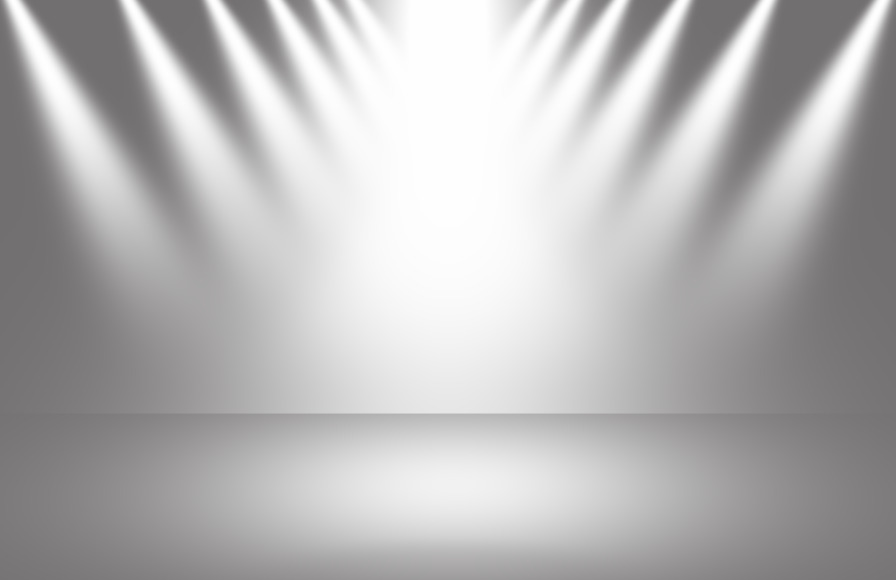
Write a Shadertoy shader that draws this background.

```glsl
const vec3 WALL_GREY = vec3(0.445, 0.435, 0.440);
const vec3 LIGHT = vec3(0.995);
const float HORIZON = 0.287;
const int BEAM_PAIRS = 6;

float gaussian(vec2 offset, vec2 spread) {
    vec2 q = offset / spread;
    return exp(-dot(q, q));
}

// Adds light without exceeding full brightness
float screenBlend(float base, float added) {
    return 1.0 - (1.0 - base) * (1.0 - clamp(added, 0.0, 1.0));
}

// A widening cone that leans inward and fades with depth below the lamp
float spotBeam(float x, float depth, float lampX, float lean) {
    float axis = lampX - lean * depth;
    float halfWidth = 0.016 + 0.17 * depth;
    float across = abs(x - axis) / halfWidth;
    float fade = 1.0 - smoothstep(0.12, 0.70, depth);
    return fade * exp(-pow(across, 2.6));
}

// Mirrored rows of lamps, spaced closer toward the middle
float beamFan(float x, float depth) {
    float light = 0.0;
    float lampX = 0.75;
    for (int i = 0; i < BEAM_PAIRS; i++) {
        float lean = 0.50 + 0.02 * float(i);
        light = screenBlend(light, spotBeam(x, depth, lampX, lean));
        light = screenBlend(light, spotBeam(-x, depth, lampX, lean));
        lampX *= 0.735;
    }
    return light;
}

float wallLight(float x, float depth) {
    float spread = 0.17 + 0.38 * depth;
    float strength = mix(1.15, 0.84, depth / 0.7);
    float glow = strength * gaussian(vec2(x, 0.0), vec2(spread, 1.0));
    return screenBlend(beamFan(x, depth), glow);
}

float floorLight(vec2 p) {
    float pool = 0.90 * gaussian(p - vec2(0.01, 0.165), vec2(0.44, 0.155));
    float halo = 0.16 * gaussian(p - vec2(0.0, 0.11), vec2(0.68, 0.14));
    // Shaded arc along the front of the floor
    float arc = length(p / vec2(0.36, 0.075));
    float shade = 0.12 * (1.0 - smoothstep(0.55, 1.1, arc));
    return screenBlend(pool, halo) * (1.0 - shade);
}

void mainImage(out vec4 fragColor, in vec2 fragCoord) {
    vec2 p = fragCoord / iResolution.y;
    p.x -= 0.5 * iResolution.x / iResolution.y;

    // Wall above, floor below a smooth horizon
    float edge = 0.75 / iResolution.y;
    float onWall = smoothstep(HORIZON - edge, HORIZON + edge, p.y);
    float light = mix(floorLight(p), wallLight(p.x, 1.0 - p.y), onWall);

    fragColor = vec4(mix(WALL_GREY, LIGHT, light), 1.0);
}
```
